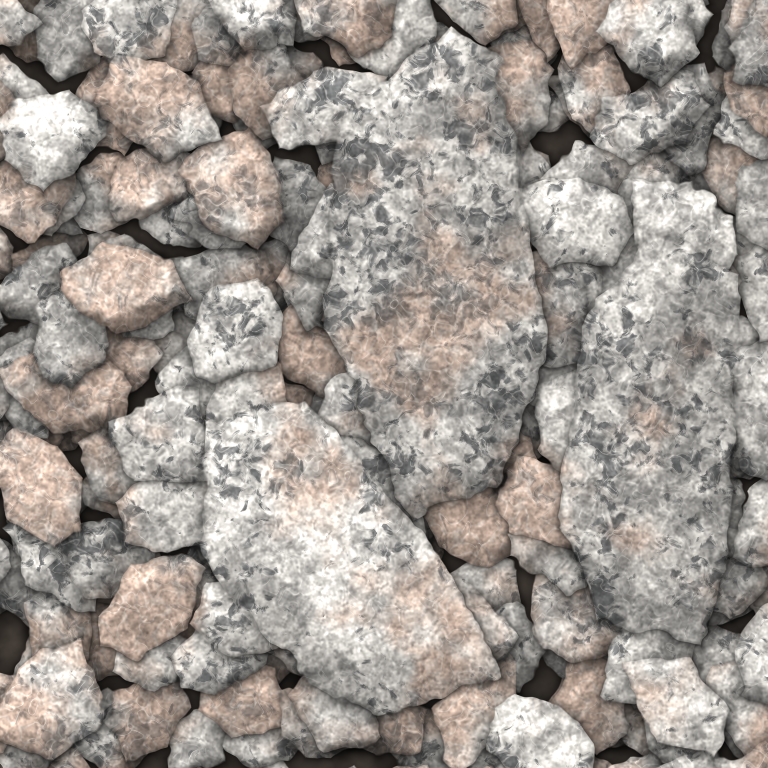
Give the GLSL for this texture, as a WebGL 1 fragment shader.

```glsl
precision highp float;
// Crushed granite: three large pale slabs lying on a bed of angular gravel.
uniform vec2 u_resolution;

#define PALE vec3(0.90, 0.885, 0.86)
#define GREY vec3(0.66, 0.65, 0.635)
#define PINK vec3(0.80, 0.69, 0.62)
#define MICA vec3(0.29, 0.30, 0.31)
#define GAP vec3(0.29, 0.26, 0.235)
#define LIGHT vec3(-0.22, 0.52, 0.82)
#define GRAVEL_CELL 0.10
#define SHADOW_WIDTH 0.009
#define SHADOW_DEPTH 0.56
#define ROUGHNESS 0.015

const float TAU = 6.2831853;
const int SIDES = 7;
const mat2 TURN = mat2(0.8, 0.6, -0.6, 0.8);

struct Grain { float mottle, stain, spot, thread, fine, relief; };

vec2 hash2(vec2 p) {
  vec3 q = fract(p.xyx * vec3(0.1031, 0.1030, 0.0973));
  q += dot(q, q.yzx + 33.33);
  return fract((q.xx + q.yz) * q.zy);
}

float noise(vec2 p) {
  vec2 i = floor(p), f = fract(p);
  f = f * f * (3.0 - 2.0 * f);
  vec2 e = vec2(0.0, 1.0);
  return mix(mix(hash2(i).x, hash2(i + e.yx).x, f.x),
             mix(hash2(i + e.xy).x, hash2(i + e.yy).x, f.x), f.y);
}

float fbm(vec2 p) {
  float sum = 0.0, amp = 0.53;
  for (int i = 0; i < 4; i++) {
    p = 2.0 * TURN * p + 17.3;
    sum += amp * noise(p);
    amp *= 0.5;
  }
  return sum;
}

// Mineral fields shared by all stones; each stone weighs them differently.
Grain sampleGrain(vec2 p) {
  Grain g;
  vec2 q = TURN * p;
  vec2 bent = q + 0.012 * vec2(noise(p * 70.0), noise(p * 70.0 + 41.0));
  g.mottle = fbm(p * 17.0);
  g.stain = fbm(p * 6.0 + 40.0);
  g.spot = 0.52 * fbm(bent * 48.0 + 9.0) + 0.48 * fbm(p * 11.0 + 70.0);
  g.thread = smoothstep(0.70, 1.0, 1.0 - abs(2.0 * noise(bent * 105.0 + 5.0) - 1.0));
  g.fine = 0.6 * noise(bent * 190.0) + 0.4 * noise(TURN * q * 330.0) - 0.5;
  vec2 toLight = normalize(LIGHT.xy) * 0.005;
  g.relief = fbm(p * 15.0 + 3.0) - fbm((p + toLight) * 15.0 + 3.0);
  return g;
}

vec3 granite(Grain g, vec2 kind, float pinkness) {
  vec3 c = mix(GREY, PALE, smoothstep(0.32, 0.62, g.mottle + 0.16 * (kind.x - 0.4)));
  float stain = smoothstep(0.36, 0.68, g.stain + 0.5 * (pinkness - 0.5));
  c = mix(c, PINK * (0.80 + 0.36 * g.mottle), 0.85 * stain);
  float spots = smoothstep(0.54, 0.66, g.spot + 0.08 * (kind.y - 0.5));
  c = mix(c, MICA, 0.68 * spots * (1.0 - 0.5 * stain));
  c = mix(c, PALE, 0.34 * g.thread);
  return c * (0.89 + 0.16 * kind.x) * (1.0 + 0.55 * g.fine);
}

// Draws one faceted stone, with its contact shadow, over what lies below.
void addStone(inout vec3 col, vec2 p, vec2 centre, float angle, vec2 radii,
              vec2 seed, float pinkness, Grain g) {
  vec2 offset = p - centre;
  if (length(offset) > 1.5 * radii.x + 0.03) return;
  float ca = cos(angle), sa = sin(angle);
  mat2 turn = mat2(ca, sa, -sa, ca);
  vec2 local = offset * turn;
  vec2 kind = hash2(seed + 5.7);

  // A tilted cap and a ring of sloping facets, blended at their ridges.
  vec2 tilt = 0.6 * (hash2(seed + 11.3) - 0.5);
  float cap = 0.30 * radii.y + dot(tilt, local);
  float sharpness = 14.0 / radii.y;
  float total = exp(-sharpness * max(cap, 0.0));
  vec2 slope = -tilt * total;
  float edge = -1.0;
  for (int k = 0; k < SIDES; k++) {
    vec2 h = hash2(seed + 3.1 * float(k) + 20.0);
    float a = (float(k) + 0.75 * h.x) * TAU / float(SIDES);
    vec2 n = vec2(cos(a), sin(a));
    float scale = length(n / radii);
    float d = (dot(n, local / radii) - 0.77 - 0.30 * h.y) / scale;
    float steep = 0.35 + 1.1 * fract(h.x * 7.0 + h.y * 3.0);
    float w = exp(-sharpness * max(-d * steep, 0.0));
    slope += w * steep * n / (radii * scale);
    total += w;
    edge = max(edge, d);
  }
  vec3 normal = normalize(vec3(turn * slope / total, 1.0));

  float lee = 0.8 - 0.35 * dot(normalize(offset + 1e-5), normalize(LIGHT.xy));
  col *= 1.0 - SHADOW_DEPTH * lee * exp(-max(edge, 0.0) / SHADOW_WIDTH);

  float diffuse = max(dot(normal, normalize(LIGHT)), 0.0);
  float rim = mix(0.82, 1.0, smoothstep(0.0, 0.007, -edge));
  vec3 stone = granite(g, kind, pinkness) * rim;
  stone *= (0.50 + 0.65 * diffuse) * (1.0 + 0.7 * g.relief);
  float pixel = 1.0 / u_resolution.y;
  col = mix(col, stone, smoothstep(-pixel, pixel, -edge));
}

void main() {
  vec2 p = gl_FragCoord.xy / u_resolution.y;
  Grain g = sampleGrain(p);
  vec2 rough = p + ROUGHNESS * (vec2(noise(p * 28.0), noise(p * 28.0 + 31.0)) - 0.5)
    + 0.4 * ROUGHNESS * (vec2(noise(p * 85.0), noise(p * 85.0 + 57.0)) - 0.5);
  vec3 col = GAP * (0.7 + 0.6 * g.mottle);

  // Gravel bed: layers of jittered stones, coarser towards the top.
  for (int layer = 0; layer < 3; layer++) {
    float cell = GRAVEL_CELL + 0.016 * float(layer);
    vec2 home = floor(rough / cell);
    for (int j = -1; j <= 1; j++)
      for (int i = -1; i <= 1; i++) {
        vec2 id = home + vec2(float(i), float(j));
        vec2 seed = id * 7.13 + 91.0 * float(layer) + 150.0;
        vec2 h = hash2(seed), m = hash2(seed + 2.9);
        if (layer == 2 && m.y > 0.8) continue;
        vec2 centre = (id + 0.5 + 0.55 * (h - 0.5)) * cell;
        vec2 radii = cell * (vec2(0.51, 0.39) + vec2(0.13, 0.11) * m);
        addStone(col, rough, centre, TAU * m.x, radii, seed, 0.9 * h.y, g);
      }
  }

  // Large slabs set around a ring.
  for (int s = 0; s < 3; s++) {
    float t = float(s), a = 0.05 + 1.33 * t + 0.32 * t * t;
    vec2 centre = vec2(0.60, 0.43) + 0.25 * vec2(cos(a), sin(a));
    vec2 seed = vec2(37.0 + 13.7 * t, 83.0);
    vec2 radii = vec2(0.255, 0.13) * (1.0 + 0.18 * t * (2.0 - t));
    addStone(col, rough, centre, 1.55 + 0.2 * t * t, radii, seed, 0.30, g);
  }
  gl_FragColor = vec4(clamp(col, 0.0, 1.0), 1.0);
}
```
